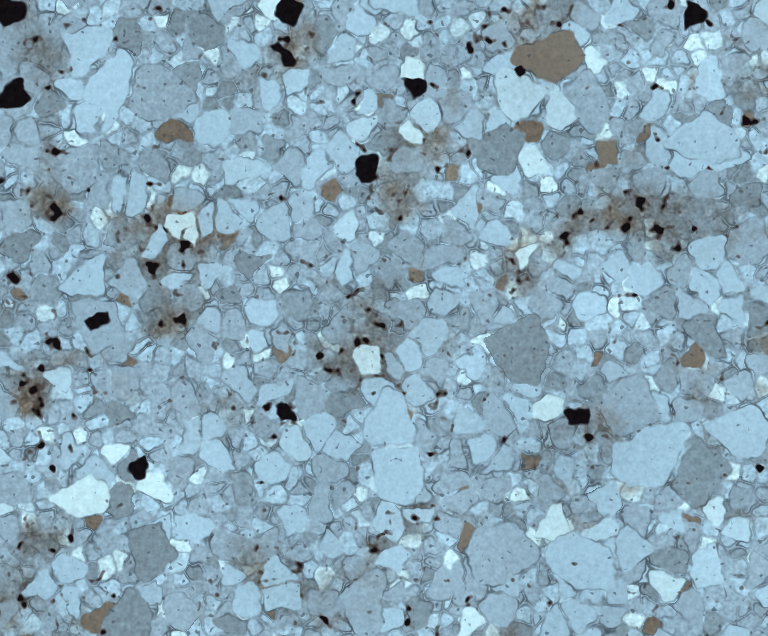
Write a WebGL 1 fragment shader that draws this texture.

```glsl
precision highp float;
// Thin section of a sandstone: pale blue-grey grains packed at three sizes,
// with brown clay stains, rusty specks and a few opaque black grains.
// Rounded Voronoi cells make the grains, gradient noise the stains and grit.
uniform vec2 u_resolution;

#define FINE_CELLS 38.0     // cells per canvas height
#define MEDIUM_CELLS 22.0
#define LARGE_CELLS 12.0
#define MEDIUM_SHARE 0.48   // part of the cells that hold a grain
#define LARGE_SHARE 0.17
#define OPAQUE_SHARE 0.014
#define EDGE 0.0023         // softness of the edges
#define OUTLINE 0.55        // strength of the grain outlines
#define GRIT 0.13           // contrast of the fine mottling
#define STAIN_LEVEL 0.05    // lower gives more clay
#define SPECK_LEVEL 0.56    // lower gives more black specks

const vec3 DULL  = vec3(0.47, 0.56, 0.61);
const vec3 BLUE  = vec3(0.56, 0.68, 0.755);
const vec3 PALE  = vec3(0.635, 0.795, 0.885);
const vec3 WHITE = vec3(0.76, 0.92, 0.97);
const vec3 CLAY  = vec3(0.37, 0.385, 0.38);
const vec3 BROWN = vec3(0.41, 0.35, 0.28);
const vec3 RUST  = vec3(0.23, 0.18, 0.16);
const vec3 LINE  = vec3(0.23, 0.28, 0.32);
const vec3 BLACK = vec3(0.07, 0.06, 0.075);

vec2 hash2(vec2 p) {
  vec3 q = fract(p.xyx * vec3(0.1031, 0.1030, 0.0973));
  q += dot(q, q.yzx + 33.33);
  return fract((q.xx + q.yz) * q.zy);
}

float corner(vec2 cell, vec2 f, vec2 o) {
  return dot(hash2(cell + o) * 2.0 - 1.0, f - o);
}

float gradientNoise(vec2 p) {
  vec2 c = floor(p), f = fract(p);
  vec2 u = f * f * f * (f * (f * 6.0 - 15.0) + 10.0);
  float low = mix(corner(c, f, vec2(0.0)), corner(c, f, vec2(1.0, 0.0)), u.x);
  float high = mix(corner(c, f, vec2(0.0, 1.0)), corner(c, f, vec2(1.0)), u.x);
  return mix(low, high, u.y);
}

float fbm(vec2 p) {
  float sum = 0.0, amp = 1.0;
  for (int i = 0; i < 4; i++) {
    sum += amp * gradientNoise(p);
    p = mat2(1.6, 1.2, -1.2, 1.6) * p + 7.3;
    amp *= 0.55;
  }
  return sum;
}

float smoothMin(float a, float b, float k) {
  float h = max(k - abs(a - b), 0.0) / k;
  return min(a, b) - h * h * k * 0.25;
}

// Rounded Voronoi cell: x = distance to the border, yz = random values
vec3 grainCell(vec2 p) {
  vec2 base = floor(p), f = fract(p), nearest = vec2(0.0), id = base;
  float best = 9.0;
  for (int j = -1; j <= 1; j++)
    for (int i = -1; i <= 1; i++) {
      vec2 o = vec2(float(i), float(j));
      vec2 r = o + 0.05 + 0.9 * hash2(base + o) - f;
      if (dot(r, r) < best) { best = dot(r, r); nearest = r; id = base + o; }
    }
  float d = 1.0;
  for (int j = -2; j <= 2; j++)
    for (int i = -2; i <= 2; i++) {
      vec2 o = vec2(float(i), float(j));
      vec2 r = o + 0.05 + 0.9 * hash2(base + o) - f;
      vec2 gap = r - nearest;
      if (dot(gap, gap) > 0.0001)
        d = smoothMin(d, dot(0.5 * (nearest + r), normalize(gap)), 0.14);
    }
  return vec3(d, hash2(id + 71.7));
}

vec3 grainColor(float tone, float kind) {
  vec3 c = mix(DULL, BLUE, smoothstep(0.0, 0.25, tone));
  c = mix(c, PALE, smoothstep(0.35, 0.75, tone));
  c = mix(c, WHITE, smoothstep(0.86, 0.98, tone));
  return mix(c, BROWN, 0.75 * step(0.98, kind));
}

// Lays one size of grain over the colour; most grains stay clear of dirt
void layGrains(vec2 p, float cells, float share, float patchy, inout vec3 col, inout float dirt) {
  vec3 g = grainCell(p * cells + cells * 3.1);
  vec2 rnd = hash2(g.yz * 917.0);
  float d = (g.x - 0.10 * rnd.x) / cells;
  float held = step(g.y, share);
  float inside = held * smoothstep(-EDGE, EDGE, d);
  float rim = held * exp(-d * d / (0.6 * EDGE * EDGE));
  col = mix(col, grainColor(rnd.y, g.z), inside);
  col = mix(col, LINE, OUTLINE * patchy * rim);
  dirt = mix(dirt, mix(0.75, 0.12, smoothstep(0.1, 0.7, rnd.y)), inside);
}

void main() {
  vec2 p = gl_FragCoord.xy / u_resolution.y;
  vec2 wobble = vec2(gradientNoise(p * 28.0), gradientNoise(p * 28.0 + 40.0));
  wobble += 0.5 * vec2(gradientNoise(p * 75.0), gradientNoise(p * 75.0 + 90.0));
  vec2 q = p + 0.011 * wobble;

  // Packed grains, fine to large
  float patchy = clamp(0.4 + 2.2 * gradientNoise(p * 32.0 + 5.0), 0.0, 1.3);
  vec3 col = BLUE;
  float dirt = 1.0;
  layGrains(q, FINE_CELLS, 1.0, patchy, col, dirt);
  dirt = 1.0;
  layGrains(mat2(0.8, 0.6, -0.6, 0.8) * q + 2.0, MEDIUM_CELLS, MEDIUM_SHARE, patchy, col, dirt);
  layGrains(mat2(0.9, -0.44, 0.44, 0.9) * q + 5.0, LARGE_CELLS, LARGE_SHARE, patchy, col, dirt);

  // Grit on the faces, stronger between the grains
  float mottle = gradientNoise(p * 90.0) + 0.9 * gradientNoise(p * 185.0);
  col *= 1.0 + GRIT * (0.5 + 0.9 * dirt) * mottle + 0.12 * gradientNoise(p * 5.0);
  float pit = gradientNoise(p * 110.0 + 3.0) + 0.10 * dirt;
  col = mix(col, LINE, 0.55 * smoothstep(0.36, 0.58, pit));

  // Clay stains between the grains
  float stain = smoothstep(STAIN_LEVEL, STAIN_LEVEL + 0.5, fbm(p * 5.5 + 11.0));
  vec3 clay = mix(CLAY, BROWN, smoothstep(-0.1, 0.35, gradientNoise(p * 8.0 + 60.0)));
  col = mix(col, clay * (1.0 + 0.4 * mottle), 0.88 * stain * dirt);

  // Specks gathered in clusters, each with a rusty fringe
  float cluster = max(stain, smoothstep(0.15, 0.55, fbm(p * 8.0 + 31.0)));
  float speck = gradientNoise(p * 40.0 + 8.0) + 0.6 * gradientNoise(p * 85.0 + 20.0);
  speck += 0.38 * cluster - 0.22 * (1.0 - dirt);
  col = mix(col, RUST, 0.65 * smoothstep(SPECK_LEVEL - 0.16, SPECK_LEVEL + 0.02, speck));
  col = mix(col, BLACK, smoothstep(SPECK_LEVEL, SPECK_LEVEL + 0.12, speck));

  // Opaque grains
  vec3 ore = grainCell(q * 25.0 + 130.0);
  float oreMask = step(ore.y, OPAQUE_SHARE) * smoothstep(-EDGE, EDGE, (ore.x - 0.06) / 25.0);
  col = mix(col, BLACK + 0.03 * mottle, oreMask);

  gl_FragColor = vec4(clamp(col, 0.0, 1.0), 1.0);
}
```
